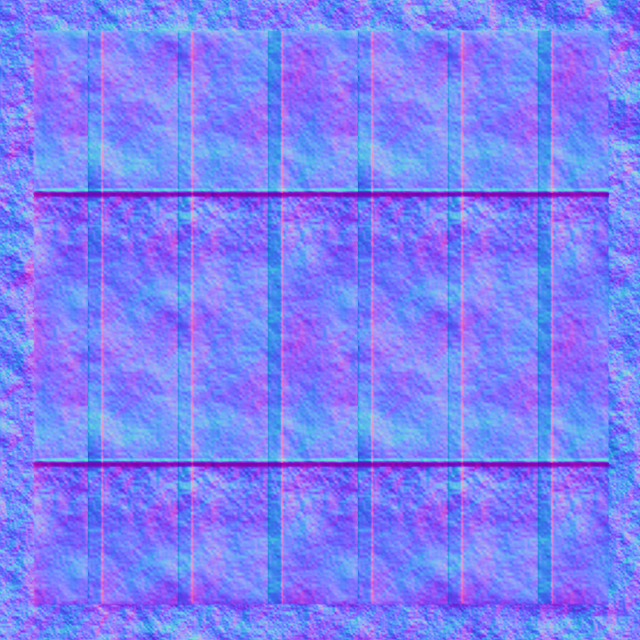
Reproduce this texture map procedurally as a Shadertoy shader.

```glsl
float hash(vec2 p) {
    vec3 q = fract(vec3(p.xyx) * 0.1031);
    q += dot(q, q.yzx + 33.33);
    return fract((q.x + q.y) * q.z);
}

float noise(vec2 p) {
    vec2 i = floor(p), f = fract(p);
    f = f * f * (3.0 - 2.0 * f);
    return mix(mix(hash(i), hash(i + vec2(1, 0)), f.x),
               mix(hash(i + vec2(0, 1)), hash(i + vec2(1, 1)), f.x), f.y);
}

// Plaster height: every octave adds a similar amount of slope
float plaster(vec2 p) {
    float height = 0.0, amplitude = 0.012, frequency = 16.0;
    for (int i = 0; i < 5; i++) {
        height += amplitude * noise(p * frequency + float(i) * 17.3);
        amplitude *= 0.56;
        frequency *= 1.93;
    }
    return height;
}

vec2 plasterSlope(vec2 p) {
    vec2 e = vec2(0.0016, 0.0);
    float h = plaster(p);
    return (h - vec2(plaster(p + e.xy), plaster(p + e.yx))) / e.x;
}

float line(float d, float width) {
    return exp(-d * d / (width * width));
}

// Soft light and dark drifts of the surface tilt
vec2 drift(vec2 p) {
    return vec2(noise(p * vec2(26, 11)), noise(p * vec2(15, 19) + 41.0)) - 0.5;
}

vec2 grooveSlope(vec2 uv, vec2 cell) {
    float x = mod(uv.x - 0.088, 0.1406) - 0.05;
    float index = mod(floor((uv.x - 0.088) / 0.1406), 3.0);
    float depth = index < 0.5 ? 0.7 : index < 1.5 ? 0.5 : 1.0;
    float chips = noise(cell * vec2(120, 260));
    float aa = 0.7 / iResolution.x;
    float inside = smoothstep(-aa, aa, x) * smoothstep(-aa, aa, 0.021 - x);

    float tilt = -0.42 * depth * inside;
    tilt -= (0.25 + 0.5 * chips) * line(x, 0.0016);
    tilt += (0.35 + 1.1 * chips) * line(x - 0.0215, 0.0019);
    // Rounded plank shoulders
    tilt += 0.22 * exp(-max(x - 0.021, 0.0) / 0.012) * step(0.021, x);
    tilt += 0.24 * exp(min(x, 0.0) / 0.014) * step(x, 0.0);
    return vec2(tilt, 0.06 * inside);
}

vec2 seamSlope(vec2 uv, vec2 cell) {
    float y = mod(uv.y - 0.077, 0.4219) - 0.2;
    float wear = noise(cell * vec2(55, 30));
    vec2 slope = vec2(-0.35, 0.9) * line(y - 0.0045, 0.0022) * (0.6 + 0.6 * wear);
    slope += vec2(0.15, -2.4) * line(y + 0.0025, 0.0034);
    slope.y -= (0.2 + 0.7 * wear) * exp(min(y, 0.0) / 0.014) * step(y, 0.0);
    return slope;
}

void mainImage(out vec4 fragColor, in vec2 fragCoord) {
    vec2 uv = fragCoord / iResolution.xy;

    // Panel bounds
    vec2 lo = uv - vec2(0.053, 0.056), hi = vec2(0.951, 0.952) - uv;
    vec2 span = smoothstep(-0.002, 0.002, min(lo, hi));
    float panel = span.x * span.y;

    // Planks: the surface repeats every three grooves and every seam
    vec2 cell = mod(uv - vec2(0.138, 0.277), 0.4219);
    float rise = cell.y / 0.4219;
    float roughness = mix(0.75, 1.35, smoothstep(0.68, 0.97, rise));
    vec2 planks = plasterSlope(cell) * roughness + drift(cell) * 0.45;
    planks += vec2(-0.1, 0.25) * line(rise - 0.13, 0.09);
    planks += vec2(-0.06, -0.03);
    planks += grooveSlope(uv, cell) + seamSlope(uv, cell);

    // Coarse surrounding border
    vec2 border = plasterSlope(uv * 1.25 + 3.7) * 1.3 + drift(uv + 5.0) * 0.3;
    border += vec2(-0.08, 0.05);

    // Soft edges around the panel
    vec2 slope = mix(border, planks, panel);
    slope.x += span.y * (0.38 * exp(-abs(lo.x) / 0.009) - 0.22 * exp(-abs(hi.x) / 0.008));
    slope.y += span.x * (0.38 * exp(-abs(hi.y) / 0.007) - 0.5 * exp(-abs(lo.y) / 0.011));

    vec3 normal = normalize(vec3(slope, 1.0));
    fragColor = vec4(normal * 0.5 + 0.5, 1.0);
}
```
